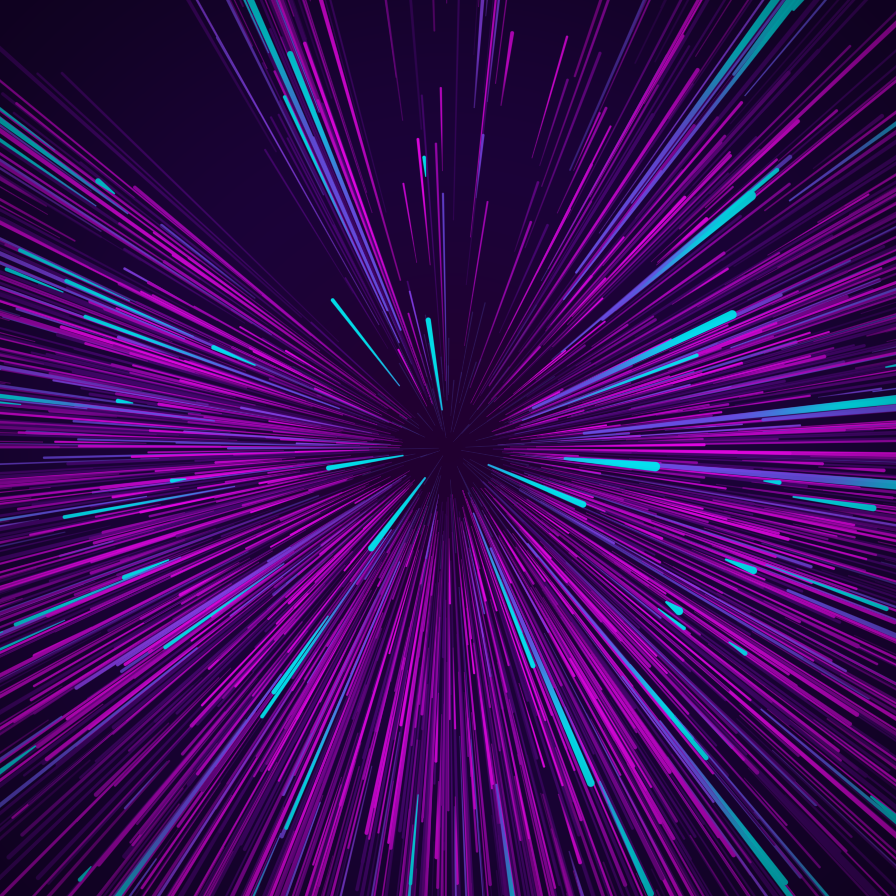
Give the GLSL for this background, as a Shadertoy shader.

```glsl
#define TAU 6.2831853
#define DIM_LAYERS 9
#define RAY_LAYERS 20
#define COMET_LAYERS 7
#define COMET_SECTORS 24.0
#define VIGNETTE 0.45

const vec3 CORE = vec3(0.13, 0.0, 0.19);
const vec3 NIGHT = vec3(0.105, 0.01, 0.22);
const vec3 PURPLE = vec3(0.26, 0.02, 0.42);
const vec3 MAGENTA = vec3(0.88, 0.02, 0.88);
const vec3 VIOLET = vec3(0.40, 0.30, 0.88);
const vec3 CYAN = vec3(0.0, 0.90, 0.94);

vec4 hash4(vec2 p) {
    vec4 q = fract(p.xyxy * vec4(0.1031, 0.1030, 0.0973, 0.1099));
    q += dot(q, q.wzxy + 33.33);
    return fract((q.xxyz + q.yzzw) * q.zywx);
}

// Soft peak around an angle given in turns
float bump(float turn, float center, float width) {
    float x = (turn - center) / width;
    return exp(-x * x);
}

// Share of occupied sectors: full below, sparse towards the top
float density(float turn) {
    float d = mix(0.92, 0.13, smoothstep(0.3, 0.82, sin(turn * TAU)));
    d += 0.6 * bump(turn, 0.312, 0.016) + 0.35 * bump(turn, 0.155, 0.03);
    return d - 0.25 * bump(turn, 0.36, 0.025);
}

// Coverage of a radial capsule that narrows towards the center
float streak(float r, float across, float tail, float head, float halfWidth) {
    float along = clamp(r, tail, head);
    float t = (along - tail) / (head - tail);
    float d = length(vec2(across, r - along)) - halfWidth * mix(0.3, 1.0, t);
    float aa = 0.75 / iResolution.y;
    return smoothstep(aa, -aa, d);
}

void mainImage(out vec4 fragColor, in vec2 fragCoord) {
    vec2 p = (fragCoord - 0.5 * iResolution.xy) / iResolution.y;
    float r = length(p);
    float turn = fract(atan(p.y, p.x + 1e-6) / TAU);
    vec3 color = mix(CORE, NIGHT, smoothstep(0.0, 0.35, r));

    // Dim rays first, then the bright ones
    for (int i = 0; i < RAY_LAYERS; i++) {
        bool dim = i < DIM_LAYERS;
        float sectors = 70.0 + 7.0 * float(i);
        float cell = floor(turn * sectors);
        vec4 h = hash4(vec2(cell, float(i) * 17.0 + 3.0));
        vec4 g = hash4(vec2(cell + 211.0, float(i) * 29.0 + 7.0));
        float offset = fract(turn * sectors) - mix(0.25, 0.75, h.x);
        float across = r * offset * TAU / sectors;
        float tail = 0.05 + 0.5 * h.y * mix(h.y, 1.0, 0.4);
        float head = tail + 0.07 + 0.55 * h.z * (dim ? 1.0 : h.z);
        float halfWidth = 0.0008 + head * mix(0.0008, 0.0034, g.x * g.x);
        float chance = density((cell + 0.5) / sectors) * (dim ? 1.0 : 0.75);
        float fade = mix(0.5, 1.0, smoothstep(tail, mix(tail, head, 0.6), r));
        vec3 tone = dim ? PURPLE : mix(PURPLE, MAGENTA, sqrt(g.z));
        tone = mix(tone, VIOLET, step(0.92, g.w) * 0.75);
        float shape = streak(r, across, tail, head, halfWidth);
        color = mix(color, tone, step(g.y, chance) * fade * shape);
    }

    // Hairline dashes around the vanishing point
    for (int i = 0; i < 3; i++) {
        float sectors = 48.0 + 11.0 * float(i);
        float cell = floor(turn * sectors);
        vec4 h = hash4(vec2(cell + 57.0, float(i) * 41.0 + 19.0));
        float offset = fract(turn * sectors) - mix(0.3, 0.7, h.x);
        float across = r * offset * TAU / sectors;
        float tail = 0.008 + 0.09 * h.y;
        float dash = streak(r, across, tail, tail + 0.02 + 0.1 * h.z, 0.0006);
        color = mix(color, VIOLET * 0.6, 0.5 * dash * step(h.w, 0.5));
    }

    // Comets: rounded cyan heads with violet tails, widest on the right
    for (int i = 0; i < COMET_LAYERS; i++) {
        float cell = floor(turn * COMET_SECTORS);
        vec4 h = hash4(vec2(cell + 91.0, float(i) * 37.0 + 11.0));
        vec4 g = hash4(vec2(cell + 13.0, float(i) * 53.0 + 5.0));
        float offset = fract(turn * COMET_SECTORS) - mix(0.3, 0.7, h.x);
        float across = r * offset * TAU / COMET_SECTORS;
        float head = 0.06 + 0.78 * sqrt(h.y);
        float reach = min(0.015 + 0.45 * h.z * h.z, head * 0.7);
        float widest = 0.0048 + 0.0016 * cos((cell + 0.5) / COMET_SECTORS * TAU);
        float halfWidth = min(mix(0.002, widest, g.x * g.x), head * 0.05);
        float chance = mix(density((cell + 0.5) / COMET_SECTORS), 0.7, 0.5);
        float shape = streak(r, across, head - reach, head, halfWidth);
        vec3 tone = mix(CYAN, VIOLET, smoothstep(0.05, 0.2, head - r));
        color = mix(color, tone, shape * step(g.y, chance) * 0.95);
    }

    // Darken towards the corners
    color *= 1.0 - VIGNETTE * smoothstep(0.28, 0.75, r);
    fragColor = vec4(color, 1.0);
}
```
